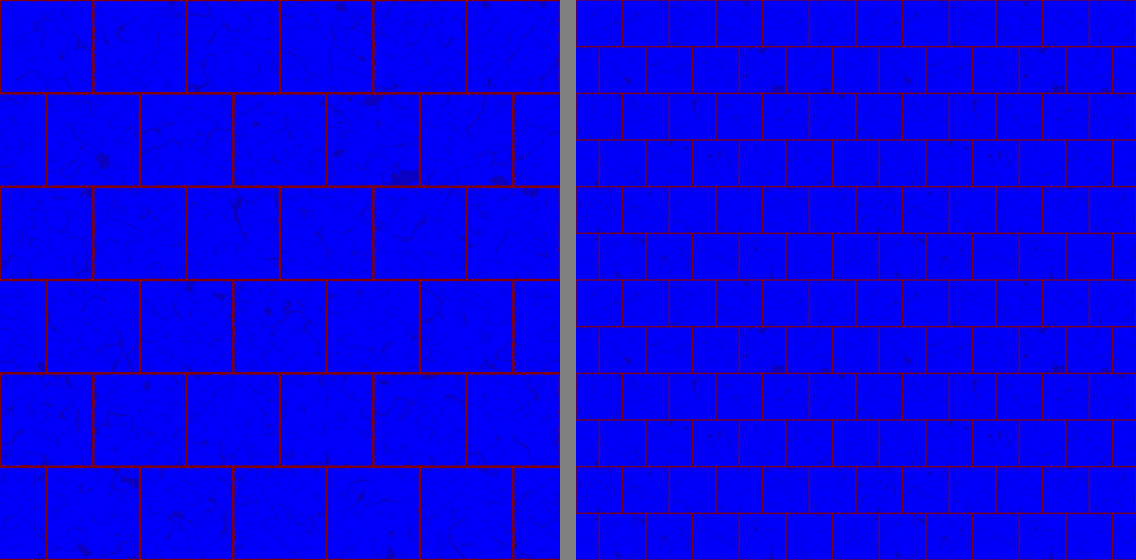
Left: one tile. Right: repeated 2 by 2.
A WebGL 2 fragment shader for this pattern:

```glsl
#version 300 es
precision highp float;
precision highp int;
// Blue square tiles in running bond, six across and six down, with thin red joints.
// Every tile gets its own seed, rotation and amount of wear; cracks are level lines of
// warped gradient noise. Tile numbers wrap, so the pattern repeats without a seam.

uniform vec2 u_resolution;
out vec4 fragColor;

const float TILES = 6.0;
const float JOINT_HALF_WIDTH = 0.0145; // in tile widths
const vec3 TILE_BLUE = vec3(0.0, 0.0, 0.99);
const vec3 WORN_BLUE = vec3(0.045, 0.0, 0.73);
const vec3 JOINT_RED = vec3(0.51, 0.0, 0.02);
const vec3 JOINT_PURPLE = vec3(0.27, 0.0, 0.49);

// Integer hash: two values from 0 to 1 for a cell and a seed
vec2 hash2(vec2 cell, float seed) {
    uvec3 v = uvec3(ivec3(vec3(cell, seed)));
    v = v * 1664525u + 1013904223u;
    v.x += v.y * v.z; v.y += v.z * v.x; v.z += v.x * v.y;
    v ^= v >> 16u;
    v.x += v.y * v.z; v.y += v.z * v.x;
    return vec2(v.xy >> 16u) / 65535.0;
}

float cornerSlope(vec2 cell, vec2 corner, vec2 f, float seed) {
    return dot(hash2(cell + corner, seed) * 2.0 - 1.0, f - corner);
}

// Gradient noise, roughly -0.7 to 0.7
float noise(vec2 p, float seed) {
    vec2 cell = floor(p), f = fract(p);
    vec2 u = f * f * f * (f * (f * 6.0 - 15.0) + 10.0);
    float low = mix(cornerSlope(cell, vec2(0, 0), f, seed),
                    cornerSlope(cell, vec2(1, 0), f, seed), u.x);
    float high = mix(cornerSlope(cell, vec2(0, 1), f, seed),
                     cornerSlope(cell, vec2(1, 1), f, seed), u.x);
    return mix(low, high, u.y);
}

float fbm(vec2 p, float seed) {
    float sum = 0.0, gain = 1.0;
    for (int octave = 0; octave < 4; octave++) {
        sum += gain * noise(p, seed + float(octave));
        p = p * 2.1 + 3.7;
        gain *= 0.55;
    }
    return sum;
}

// Broken crack lines of a given half width, in tile widths
float cracks(vec2 p, float frequency, float halfWidth, float breakup, float aa, float seed) {
    vec2 q = p * frequency;
    q += 0.22 * vec2(noise(q * 2.7, seed + 1.0), noise(q * 2.7, seed + 2.0));
    q += 0.10 * vec2(noise(q * 7.0, seed + 3.0), noise(q * 7.0, seed + 4.0));
    const float e = 0.02;
    float n = noise(q, seed);
    vec2 slope = vec2(noise(q + vec2(e, 0), seed), noise(q + vec2(0, e), seed)) - n;
    float dist = abs(n - 0.07) / (frequency * (length(slope) / e + 0.08));
    float presence = smoothstep(breakup, breakup + 0.16, noise(p * frequency * 1.3 + 5.3, seed + 5.0));
    float width = halfWidth * (0.4 + 0.6 * presence);
    return presence * (1.0 - smoothstep(width - 0.5 * aa, width + 0.7 * aa, dist));
}

// Total wear of one tile, 0 for clean and 1 for darkest
float tileWear(vec2 p, float aa, float seed) {
    vec2 traits = hash2(vec2(3.0, 8.0), seed);
    float angle = 6.2832 * traits.x;
    vec2 q = mat2(cos(angle), sin(angle), -sin(angle), cos(angle)) * (p - 0.5) + 20.0;

    // Long cracks, branches and hairlines
    float wear = 0.75 * cracks(q, 1.7, 0.009, -0.04, aa, seed + 10.0);
    wear = max(wear, 0.70 * cracks(q, 3.3, 0.006, 0.0, aa, seed + 20.0));
    wear = max(wear, 0.48 * cracks(q, 6.5, 0.005, 0.0, aa, seed + 30.0));
    wear = max(wear, 0.35 * cracks(q, 11.0, 0.004, -0.02, aa, seed + 40.0));

    // Ragged stains, commoner near the top and bottom edges
    float edgeBias = 0.14 * smoothstep(0.22, 0.5, abs(p.y - 0.5));
    float stain = fbm(q * vec2(2.4, 3.6), seed + 50.0) + edgeBias + 0.22 * traits.y;
    wear = max(wear, 0.85 * smoothstep(0.62, 0.70, stain));

    // Scattered chips, gathered in clusters
    float cluster = smoothstep(-0.12, 0.35, noise(q * 3.0, seed + 60.0) + 0.5 * edgeBias);
    float chips = smoothstep(0.27, 0.40, noise(q * vec2(19.0, 27.0), seed + 61.0));
    wear = max(wear, 0.85 * chips * cluster);

    // Faint mottling of the surface
    float mottle = smoothstep(0.12, 0.5, fbm(q * 7.0, seed + 70.0));
    return clamp(wear + 0.17 * mottle, 0.0, 1.0);
}

void main() {
    vec2 p = gl_FragCoord.xy / u_resolution * TILES;
    float aa = TILES / min(u_resolution.x, u_resolution.y);

    // Running bond: rows 0, 2 and 4 from the bottom move by half a tile
    p.x += 0.5 * (1.0 - mod(floor(p.y), 2.0));
    vec2 tile = mod(floor(p), TILES);
    vec2 local = fract(p);
    float seed = 100.0 * (1.0 + tile.x + TILES * tile.y);

    vec3 color = mix(TILE_BLUE, WORN_BLUE, tileWear(local, aa, seed));

    // Red joint with a chipped purple rim
    vec2 toEdge = 0.5 - abs(local - 0.5);
    float dist = min(toEdge.x, toEdge.y);
    float chip = noise(local * 24.0, seed + 80.0);
    float rim = JOINT_HALF_WIDTH + 0.006 * chip;
    float core = 0.0105 + 0.010 * chip;
    float joint = 1.0 - smoothstep(rim - 0.5 * aa, rim + 0.5 * aa, dist);
    float red = 1.0 - smoothstep(core - 0.4 * aa, core + 0.6 * aa, dist);
    color = mix(color, mix(JOINT_PURPLE, JOINT_RED, red), joint);

    fragColor = vec4(color, 1.0);
}
```
